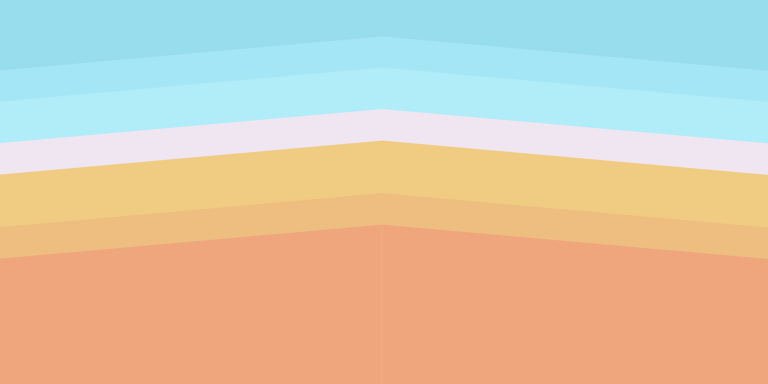
Give the GLSL for this background, as a WebGL 1 fragment shader.

```glsl
precision highp float;
// Flat chevron bands: blue sky over a pale ridge, sand and coral ground.

uniform vec2 u_resolution;

const float APEX_X = 0.4975;     // fold position across the canvas
const float SLOPE = 0.178;       // fall of each band away from the fold
const float SEAM_WIDTH = 0.0016;

const vec3 SKY_DEEP = vec3(0.596, 0.865, 0.935);
const vec3 SKY_MID = vec3(0.643, 0.902, 0.961);
const vec3 SKY_PALE = vec3(0.695, 0.928, 0.973);
const vec3 LAVENDER = vec3(0.940, 0.900, 0.950);
const vec3 SAND = vec3(0.940, 0.800, 0.510);
const vec3 APRICOT = vec3(0.935, 0.740, 0.500);
const vec3 CORAL = vec3(0.940, 0.650, 0.490);

// Height of a point once the chevron is flattened.
float foldedHeight(vec2 uv, float apexX, float slope) {
  return uv.y + slope * abs(uv.x - apexX);
}

// Paints everything below the edge with a smooth border.
vec3 paintBelow(vec3 base, vec3 color, float height, float edge, float blur) {
  return mix(color, base, smoothstep(edge - blur, edge + blur, height));
}

// Soft vertical line.
float verticalLine(float x, float center, float width) {
  return 1.0 - smoothstep(0.5 * width, 1.5 * width, abs(x - center));
}

void main() {
  vec2 uv = gl_FragCoord.xy / u_resolution;
  float blur = 0.7 / u_resolution.y;
  float height = foldedHeight(uv, APEX_X, SLOPE);

  // Bands from top to bottom
  vec3 color = SKY_DEEP;
  color = paintBelow(color, SKY_MID, height, 0.905, blur);
  color = paintBelow(color, SKY_PALE, height, 0.824, blur);
  color = paintBelow(color, LAVENDER, height, 0.716, blur);
  color = paintBelow(color, SAND, height, 0.634, blur);
  color = paintBelow(color, APRICOT, height, 0.497, blur);
  color = paintBelow(color, CORAL, height, 0.415, blur);

  // Faint seam along the fold
  float seam = verticalLine(uv.x, APEX_X, SEAM_WIDTH);
  color = mix(color, SAND, 0.12 * seam * (1.0 - step(0.634, height)));

  gl_FragColor = vec4(color, 1.0);
}
```
